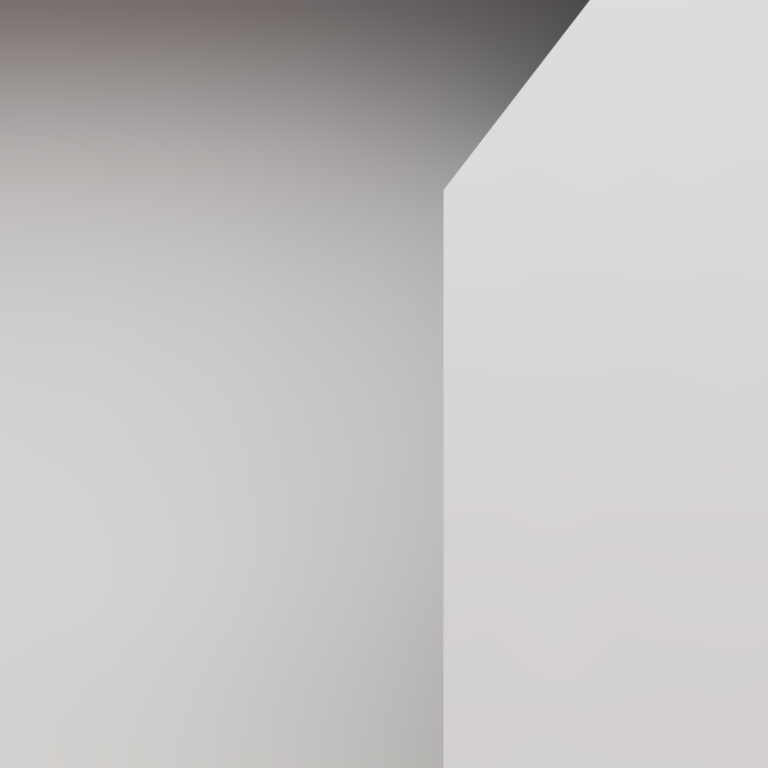
Reproduce this background procedurally as a Shadertoy shader.

```glsl
// A shaded grey wall beside a pale panel with a slanted upper edge.

const vec2 PANEL_CORNER = vec2(0.5775, 0.7526);
const vec2 PANEL_TOP = vec2(0.768, 1.0);
const vec3 WALL_LIGHT = vec3(0.832, 0.830, 0.824);
const vec3 WALL_SHADOW = vec3(0.475, 0.440, 0.438);
const vec3 PANEL_HIGH = vec3(0.870, 0.862, 0.862);
const vec3 PANEL_LOW = vec3(0.824, 0.812, 0.810);

vec2 hashGradient(vec2 cell) {
    vec2 h = vec2(dot(cell, vec2(127.1, 311.7)), dot(cell, vec2(269.5, 183.3)));
    return 2.0 * fract(sin(h) * 43758.5) - 1.0;
}

float gradientNoise(vec2 p) {
    vec2 cell = floor(p);
    vec2 f = fract(p);
    vec2 u = f * f * (3.0 - 2.0 * f);
    float a = dot(hashGradient(cell), f);
    float b = dot(hashGradient(cell + vec2(1, 0)), f - vec2(1, 0));
    float c = dot(hashGradient(cell + vec2(0, 1)), f - vec2(0, 1));
    float d = dot(hashGradient(cell + vec2(1, 1)), f - vec2(1, 1));
    return mix(mix(a, b, u.x), mix(c, d, u.x), u.y);
}

// Signed distance to the panel: negative inside.
float panelDistance(vec2 p, vec2 corner, vec2 top) {
    vec2 slope = normalize(top - corner);
    vec2 normal = vec2(-slope.y, slope.x);
    return max(corner.x - p.x, dot(p - corner, normal));
}

// Wall darkens towards the ceiling and towards the panel.
vec3 wallColor(vec2 p) {
    float depth = max(1.0 - p.y, 0.0);
    float ceilingShade = exp(-pow(depth / 0.2, 1.3));
    vec3 color = mix(WALL_LIGHT, WALL_SHADOW, ceilingShade);

    float across = p.x / PANEL_CORNER.x;
    float sideShade = 0.078 * across * across;
    float bandOffset = (depth - 0.13) / 0.1;
    sideShade += 0.032 * pow(across, 4.0) * exp(-bandOffset * bandOffset);
    sideShade += 0.038 * across * across * smoothstep(0.5, 1.0, depth);
    color -= sideShade * mix(vec3(1.0), vec3(1.12, 0.96, 0.92), ceilingShade);

    float floorShade = smoothstep(0.7, 1.0, depth);
    return color - floorShade * vec3(0.008, 0.014, 0.016);
}

vec3 panelColor(vec2 p) {
    float light = smoothstep(-0.1, 1.1, p.y);
    return mix(PANEL_LOW, PANEL_HIGH, light);
}

void mainImage(out vec4 fragColor, in vec2 fragCoord) {
    vec2 uv = fragCoord / iResolution.xy;
    float pixel = 1.0 / min(iResolution.x, iResolution.y);

    // Composite the panel over the wall.
    float dist = panelDistance(uv, PANEL_CORNER, PANEL_TOP);
    float coverage = 1.0 - smoothstep(-pixel, pixel, dist);
    vec3 color = mix(wallColor(uv), panelColor(uv), coverage);

    // Faint uneven plaster tone.
    color += 0.004 * gradientNoise(uv * vec2(9.0, 6.0));
    fragColor = vec4(clamp(color, 0.0, 1.0), 1.0);
}
```
